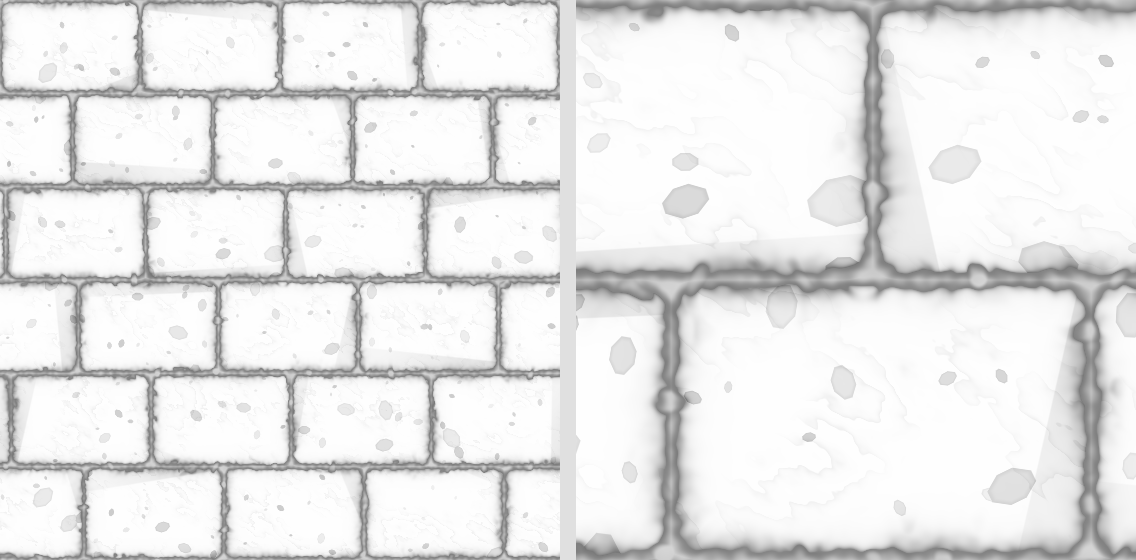
Left, the full canvas; right, a detail of the centre.
A WebGL 1 fragment shader for this texture map:

```glsl
precision highp float;
// Pale stone brick wall: six staggered rows of four worn blocks with grey mortar.

uniform vec2 u_resolution;

vec2 hash2(vec2 p) {
  vec3 a = fract(p.xyx * vec3(0.1031, 0.1030, 0.0973));
  a += dot(a, a.yzx + 33.33);
  return fract((a.xx + a.yz) * a.zy);
}

float gradientDot(vec2 cell, vec2 offset) {
  float angle = 6.2832 * hash2(cell).x;
  return dot(vec2(cos(angle), sin(angle)), offset);
}

float gradientNoise(vec2 p) {
  vec2 i = floor(p), f = fract(p);
  vec2 u = f * f * f * (f * (f * 6.0 - 15.0) + 10.0);
  vec2 e = vec2(1.0, 0.0);
  return mix(mix(gradientDot(i, f), gradientDot(i + e, f - e), u.x),
             mix(gradientDot(i + e.yx, f - e.yx), gradientDot(i + 1.0, f - 1.0), u.x), u.y);
}

float fbm(vec2 p) {
  float sum = 0.0, amplitude = 0.6;
  for (int i = 0; i < 5; i++) {
    sum += amplitude * gradientNoise(p);
    p = mat2(1.6, 1.2, -1.2, 1.6) * p + 5.3;
    amplitude *= 0.5;
  }
  return sum;
}

mat2 rotation(float angle) {
  float c = cos(angle), s = sin(angle);
  return mat2(c, s, -s, c);
}

// Block coordinate along a row; rows count down from the top
float alongRow(float x, float row) {
  return x / 1.5 - 0.52 * row;
}

float roundedBox(vec2 p, vec2 halfSize, float radius) {
  vec2 q = abs(p) - halfSize + radius;
  return length(max(q, 0.0)) + min(max(q.x, q.y), 0.0) - radius;
}

// Distance to the nearest block, including the rows above and below
float wallDistance(vec2 p) {
  float nearest = 1.0;
  for (int i = -1; i <= 1; i++) {
    float level = floor(p.y) + float(i);
    float x = (fract(alongRow(p.x, 5.0 - level)) - 0.5) * 1.5;
    nearest = min(nearest, roundedBox(vec2(x, p.y - level - 0.5), vec2(0.727, 0.470), 0.09));
  }
  return nearest;
}

// Scattered eight-sided pits; large ones are paler
float pits(vec2 p, float px) {
  vec2 g = p / 0.3;
  float shade = 0.0;
  for (int j = -1; j <= 1; j++) {
    for (int i = -1; i <= 1; i++) {
      vec2 cell = floor(g) + vec2(float(i), float(j));
      vec2 place = hash2(cell), kind = hash2(cell + 71.7), look = hash2(cell + 139.1);
      float big = pow(kind.x, 7.0);
      float radius = 0.018 + 0.03 * kind.x + 0.08 * big;
      vec2 e = abs(rotation(look.x * 3.1416) * (p - (cell + place) * 0.3)) / vec2(radius, radius * 0.68);
      float o = max(max(e.x, e.y), (e.x + e.y) * 0.74);
      float fill = 1.0 - smoothstep(1.0 - px / radius, 1.0 + 0.5 * px / radius, o);
      float depth = mix(0.05 + 0.16 * look.y, 0.07, big) + 0.05 * smoothstep(0.7, 1.0, o);
      shade = max(shade, fill * depth * step(kind.y, 0.55));
    }
  }
  return shade;
}

// Ragged flakes: a sharp contour that fades away on one side
float flakes(vec2 p) {
  float f = fract(fbm(rotation(0.6) * p * vec2(1.5, 2.8)) * 4.5);
  float patches = smoothstep(-0.2, 0.3, gradientNoise(p * 2.3 + 9.0));
  return 0.07 * patches * smoothstep(0.0, 0.05, f) * exp(-f * 7.0);
}

// Planed strip or corner along one side of a block
float facet(vec2 p, vec2 id, float px) {
  vec2 h = hash2(id + 17.0), k = hash2(id + 53.0);
  float angle = floor(h.x * 4.0) * 1.5708 + (h.y - 0.5) * 0.8;
  vec2 n = vec2(cos(angle), sin(angle));
  float depth = dot(p, n) - dot(abs(n), vec2(0.727, 0.470)) + 0.13 + 0.12 * k.x;
  float fade = smoothstep(-0.7, 0.6, dot(p, vec2(-n.y, n.x)) * sign(k.y - 0.5));
  return smoothstep(-px, px, depth) * (0.025 + 0.05 * fade);
}

void main() {
  vec2 p = gl_FragCoord.xy / u_resolution * 6.0;
  float px = 6.0 / u_resolution.y;
  float row = 5.0 - floor(p.y);
  float x = alongRow(p.x, row);
  vec2 id = vec2(mod(floor(x), 4.0), row);
  vec2 local = vec2((fract(x) - 0.5) * 1.5, fract(p.y) - 0.5);
  vec2 grain = local + id * 7.3 + 20.0;

  // Chipped outline
  float d = wallDistance(p) + 0.022 * gradientNoise(p * 6.0) + 0.020 * gradientNoise(p * 19.0);
  d += 0.03 * smoothstep(0.22, 0.5, gradientNoise(p * 8.0 + 31.0));

  // Stone face, darkened towards its edge
  float inside = max(-d, 0.0);
  float edgeWidth = mix(0.010, 0.028, smoothstep(-0.25, 0.25, gradientNoise(p * 2.5 + 3.0)));
  float stone = 0.995 - pits(grain, px) - flakes(grain) - facet(local, id, px);
  stone -= 0.37 * exp(-inside / edgeWidth) + 0.08 * exp(-inside / 0.045);

  // Mortar, lightest in the open junctions
  float mortar = mix(0.51, 0.81, smoothstep(0.0, 0.05, d)) + 0.05 * gradientNoise(p * 12.0);

  float tone = mix(max(stone, 0.47), mortar, smoothstep(-0.5 * px, 0.5 * px, d));
  gl_FragColor = vec4(vec3(tone), 1.0);
}
```
